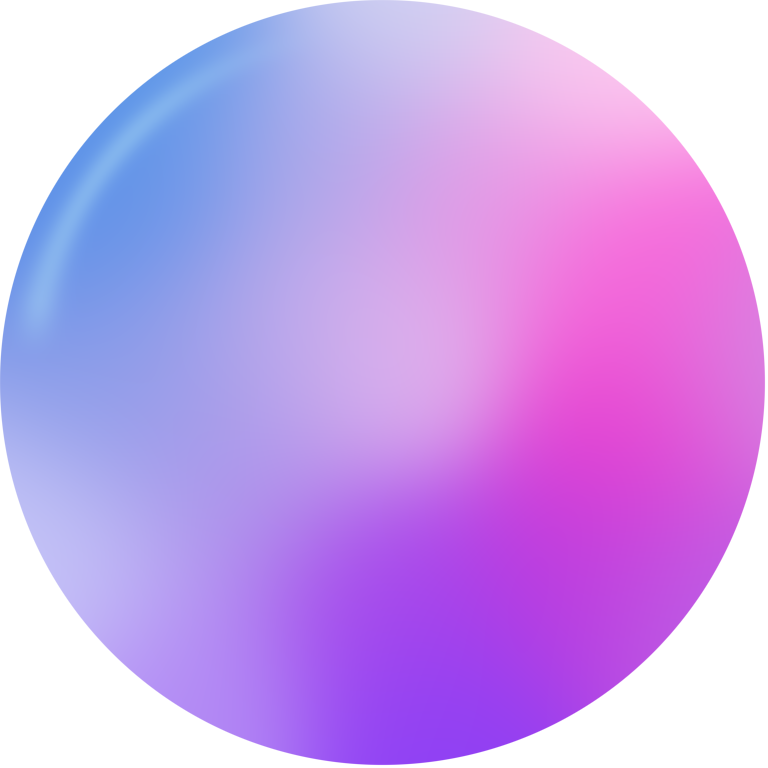
This background is drawn by a Shadertoy shader. Its source:

```glsl
// A glossy disc on white, filled with a soft blue, pink and violet mesh gradient.

// Adds one colour to the blend, weighted by a Gaussian around its centre.
void addGlow(inout vec4 blend, vec2 uv, vec2 centre, vec3 colour) {
    vec2 offset = uv - centre;
    blend += vec4(colour, 1.0) * exp(-42.0 * dot(offset, offset));
}

vec3 meshGradient(vec2 uv) {
    vec4 blend = vec4(0.0);

    // Blue side
    addGlow(blend, uv, vec2(0.16, 0.73), vec3(0.37, 0.57, 0.91));
    addGlow(blend, uv, vec2(0.20, 0.93), vec3(0.36, 0.60, 0.91));
    addGlow(blend, uv, vec2(0.18, 0.50), vec3(0.53, 0.61, 0.91));

    // Pale top and pink side
    addGlow(blend, uv, vec2(0.41, 0.81), vec3(0.67, 0.66, 0.92));
    addGlow(blend, uv, vec2(0.53, 1.00), vec3(0.82, 0.83, 0.95));
    addGlow(blend, uv, vec2(0.78, 0.92), vec3(0.99, 0.80, 0.94));
    addGlow(blend, uv, vec2(0.62, 0.74), vec3(0.89, 0.60, 0.90));
    addGlow(blend, uv, vec2(0.82, 0.65), vec3(0.98, 0.39, 0.85));
    addGlow(blend, uv, vec2(0.82, 0.43), vec3(0.92, 0.24, 0.81));
    addGlow(blend, uv, vec2(1.00, 0.52), vec3(0.83, 0.54, 0.89));

    // Violet bottom
    addGlow(blend, uv, vec2(0.74, 0.25), vec3(0.73, 0.22, 0.87));
    addGlow(blend, uv, vec2(0.92, 0.22), vec3(0.74, 0.38, 0.90));
    addGlow(blend, uv, vec2(0.57, 0.06), vec3(0.55, 0.25, 0.96));
    addGlow(blend, uv, vec2(0.50, 0.23), vec3(0.66, 0.28, 0.92));
    addGlow(blend, uv, vec2(0.25, 0.10), vec3(0.70, 0.54, 0.96));

    // Pale lower left and light centre
    addGlow(blend, uv, vec2(0.08, 0.27), vec3(0.78, 0.78, 0.97));
    addGlow(blend, uv, vec2(0.30, 0.37), vec3(0.69, 0.58, 0.92));
    addGlow(blend, uv, vec2(0.35, 0.56), vec3(0.73, 0.66, 0.92));
    addGlow(blend, uv, vec2(0.51, 0.53), vec3(0.89, 0.71, 0.93));

    return blend.rgb / blend.a;
}

// Curved reflection just inside the upper left rim.
float rimHighlight(vec2 p) {
    float angle = degrees(atan(p.y, -p.x));  // 0 at left, 90 at top
    float width = mix(0.050, 0.036, smoothstep(5.0, 35.0, angle));
    float across = (length(p) - 0.92) / width;
    float along = smoothstep(3.0, 14.0, angle) * (1.0 - smoothstep(42.0, 85.0, angle));
    return exp(-across * across) * along;
}

void mainImage(out vec4 fragColor, in vec2 fragCoord) {
    float size = min(iResolution.x, iResolution.y);
    vec2 uv = (fragCoord - 0.5 * iResolution.xy) / size + 0.5;
    vec2 centre = vec2(0.498, 0.502);
    float radius = 0.498;

    vec3 colour = meshGradient(uv);
    colour = mix(colour, vec3(0.68, 0.87, 0.96), 0.42 * rimHighlight((uv - centre) / radius));

    // Disc edge, smoothed over about a pixel
    float edge = length(uv - centre) - radius;
    float outside = smoothstep(-0.75, 0.75, edge * size);
    fragColor = vec4(mix(colour, vec3(1.0), outside), 1.0);
}
```
